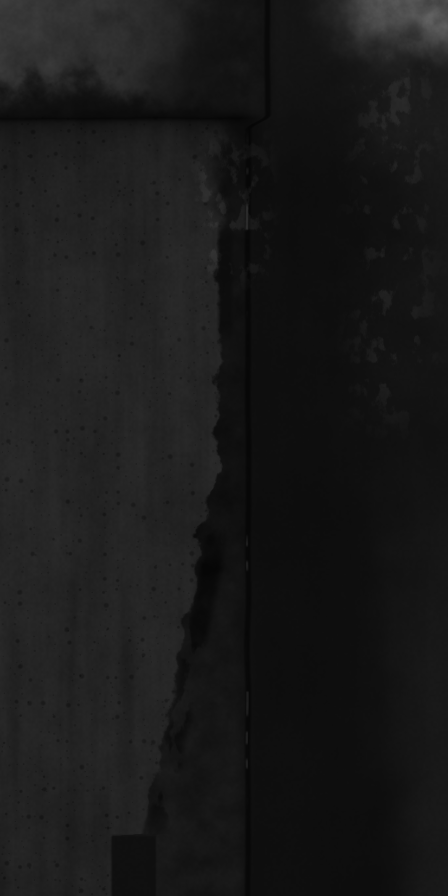
This texture is drawn by a Shadertoy shader. Its source:

```glsl
// A worn, near-black metal wall: a grey panel on the left, a soot-dark band on the right.
// Soft masks in canvas units lay out panel, seams and glows; layered value noise
// frays their borders and adds stains, streaks, pits, scratches and grain.

const float SOOT = 0.054;          // darkest band
const float PANEL = 0.137;         // left panel
const float TOP_PLATE = 0.205;     // plate above the horizontal seam
const float CORNER_GLOW = 0.20;    // added at the upper right
const float SEAM_Y = 0.868;
const float SEAM_X = 0.553;
const float TOP_SEAM_X = 0.597;
const float STREAK_GAIN = 0.020;
const float GRAIN_GAIN = 0.013;

float hash(vec2 p) {
    vec3 q = fract(vec3(p.xyx) * 0.1031);
    q += dot(q, q.yzx + 33.33);
    return fract((q.x + q.y) * q.z);
}

float noise(vec2 p) {
    vec2 i = floor(p), f = fract(p);
    f = f * f * (3.0 - 2.0 * f);
    return mix(mix(hash(i), hash(i + vec2(1, 0)), f.x),
               mix(hash(i + vec2(0, 1)), hash(i + vec2(1, 1)), f.x), f.y);
}

float fbm(vec2 p) {
    float sum = 0.0, amp = 0.5;
    for (int i = 0; i < 5; i++) {
        sum += amp * noise(p);
        p = mat2(1.6, 1.2, -1.2, 1.6) * p + 17.3;
        amp *= 0.5;
    }
    return sum;
}

// Smooth window that is 1 between a and b.
float band(float x, float a, float b, float soft) {
    return smoothstep(a - soft, a + soft, x) * (1.0 - smoothstep(b - soft, b + soft, x));
}

// Right border of the panel: upright above, slanting inward below.
float panelEdge(float y) {
    float slant = mix(0.318, 0.485, clamp((y - 0.07) / 0.41, 0.0, 1.0));
    return mix(0.248, slant, smoothstep(0.066, 0.070, y));
}

// Sparse round pits, one candidate per cell.
float pits(vec2 p, float cells) {
    vec2 g = p * cells, id = floor(g);
    vec2 centre = 0.3 + 0.4 * vec2(hash(id + 3.1), hash(id + 8.7));
    float radius = 0.06 + 0.16 * hash(id + 5.3);
    float spot = 1.0 - smoothstep(radius * 0.4, radius + 0.08, length(fract(g) - centre));
    return spot * step(0.80, hash(id));
}

void mainImage(out vec4 fragColor, in vec2 fragCoord) {
    vec2 uv = fragCoord / iResolution.xy;
    vec2 p = vec2(uv.x, uv.y * 2.0);
    float x = uv.x, y = uv.y;

    float cloud = fbm(p * 6.0) - 0.48;
    float mottle = fbm(p * 26.0 + 40.0) - 0.48;
    float streak = fbm(vec2(p.x * 32.0, p.y * 2.2)) - 0.48;
    float grain = noise(p * 170.0) - 0.5;

    // Dark band, lighter toward the right side
    float shade = SOOT + 0.012 * cloud;
    shade += 0.040 * smoothstep(0.80, 1.0, x + 0.12 * cloud) * (1.0 - smoothstep(0.30, 0.65, y));
    shade += 0.034 * smoothstep(0.70, 1.0, x + 0.3 * cloud) * smoothstep(0.42, 0.70, y);
    shade += 0.026 * smoothstep(0.76, 0.96, y + 0.1 * cloud) * smoothstep(0.55, 0.64, x);

    // Strip between panel edge and vertical seam
    float strip = 1.0 - smoothstep(SEAM_X - 0.035, SEAM_X + 0.02, x);
    float lowStrip = 1.0 - smoothstep(0.22, 0.42, y);
    shade += strip * (0.008 + 0.024 * lowStrip + 0.05 * mottle);

    // Left panel with a frayed right border
    float fray = 0.012 * smoothstep(0.07, 0.11, y);
    float edge = panelEdge(y) + fray * (4.0 * mottle + 2.0 * cloud);
    float upperBlur = smoothstep(0.70, 0.84, y);
    float soft = 0.005 + 0.035 * upperBlur;
    float panel = 1.0 - smoothstep(edge - soft, edge + soft, x);
    float panelShade = PANEL - 0.014 * (1.0 - smoothstep(0.0, 0.35, y))
                     - 0.012 * smoothstep(0.68, 0.86, y) + 0.025 * cloud;
    panelShade += STREAK_GAIN * 1.6 * streak + 0.022 * mottle;
    panelShade -= 0.040 * pits(p, 36.0) + 0.025 * pits(p + 9.0, 70.0);
    shade = mix(shade, panelShade, panel);

    // Dark chips clinging to the border
    float rim = band(x - panelEdge(y), 0.008, 0.055, 0.012);
    float chips = smoothstep(-0.03, 0.07, fbm(p * vec2(20.0, 12.0) + 7.0) - 0.46);
    shade -= 0.035 * rim * chips * band(y, 0.08, 0.40, 0.04);
    shade = mix(shade, 0.045, 0.8 * band(x, 0.488, 0.518, 0.007) * band(y, 0.625, 0.745, 0.015));
    shade = mix(shade, 0.060, band(x, 0.25, 0.348, 0.003) * (1.0 - smoothstep(0.065, 0.070, y)));

    // Upper plate, fading into soot at right and toward the seam
    float plateX = 1.0 - smoothstep(0.26, 0.57, x + 0.45 * cloud + 0.2 * mottle);
    float plateY = smoothstep(0.872, 0.922, y + 0.06 * cloud + 0.05 * mottle);
    float plate = TOP_PLATE - 0.03 * smoothstep(0.0, 0.4, x) + 0.09 * cloud + 0.07 * mottle;
    float aboveSeam = smoothstep(SEAM_Y - 0.006, SEAM_Y + 0.008, y) * (1.0 - smoothstep(0.56, 0.61, x));
    shade = mix(shade, mix(0.078 + 0.05 * mottle, plate, plateX * plateY), aboveSeam);

    // Horizontal seam with soot around it
    float seamDist = abs(y - SEAM_Y - 0.004 * cloud);
    float seamSpan = 1.0 - smoothstep(0.53, 0.59, x);
    shade *= 1.0 - seamSpan * (0.38 * exp(-seamDist * 50.0) + 0.32 * exp(-seamDist * 240.0));

    // Glow in the upper right corner
    float glow = smoothstep(0.70, 0.96, x + 0.25 * cloud) * smoothstep(0.915, 0.995, y + 0.06 * (x - 0.8) + 0.08 * cloud);
    shade += glow * (CORNER_GLOW + 0.20 * mottle);

    // Vertical seam, stepped sideways above the horizontal one
    float seamX = mix(SEAM_X, TOP_SEAM_X, smoothstep(0.855, 0.872, y)) + 0.004 * (noise(vec2(3.0, p.y * 9.0)) - 0.5);
    float seam = 1.0 - smoothstep(0.002, 0.010, abs(x - seamX));
    shade *= 1.0 - 0.5 * seam;
    float scratch = 1.0 - smoothstep(0.001, 0.004, abs(x - seamX + 0.002));
    float broken = smoothstep(0.50, 0.72, noise(vec2(5.0, p.y * 34.0)));
    float worn = band(y, 0.66, 0.84, 0.02) + band(y, 0.36, 0.40, 0.012) + band(y, 0.115, 0.27, 0.02);
    shade += 0.085 * scratch * broken * worn;

    // Pale flaking near the seam and along the right side
    float flakes = smoothstep(0.06, 0.22, fbm(p * vec2(42.0, 30.0)) - 0.48);
    float flakeArea = band(x, 0.44, 0.60, 0.035) * band(y, 0.69, 0.84, 0.03)
                    + band(x, 0.80, 0.95, 0.07) * band(y, 0.54, 0.94, 0.05);
    shade += 0.050 * flakes * flakeArea;

    // Overall streaks and grain scale with brightness
    shade += (STREAK_GAIN * streak + GRAIN_GAIN * grain) * smoothstep(0.0, 0.16, shade);
    fragColor = vec4(vec3(max(shade, 0.025)), 1.0);
}
```
